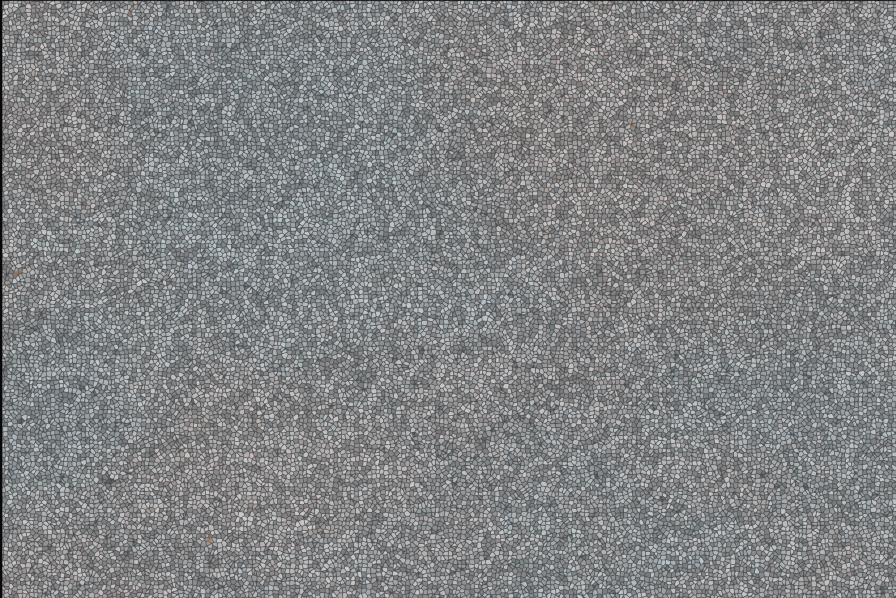
This texture is drawn by a Shadertoy shader. Its source:

```glsl
// Fine grey asphalt: packed stone grains, dark gaps, faint tints and a dark rim.

const float GRAINS_PER_HEIGHT = 140.0;
const int SAMPLES = 2;
const int SPECKS = 5;
const vec3 GAP_COLOR = vec3(0.285, 0.30, 0.31);
const vec3 RIM_COLOR = vec3(0.03);
const vec3 SPECK_COLOR = vec3(0.72, 0.43, 0.24);
const vec3 WARM_TINT = vec3(1.025, 0.995, 0.985);
const vec3 COOL_TINT = vec3(0.965, 1.0, 1.015);

vec3 hash3(vec2 p) {
    vec3 q = fract(vec3(p.xyx) * vec3(0.1031, 0.1030, 0.0973));
    q += dot(q, q.yxz + 33.33);
    return fract((q.xxy + q.yzz) * q.zyx);
}

float valueNoise(vec2 p) {
    vec2 cell = floor(p);
    vec2 f = fract(p);
    f = f * f * (3.0 - 2.0 * f);
    float low = mix(hash3(cell).x, hash3(cell + vec2(1, 0)).x, f.x);
    float high = mix(hash3(cell + vec2(0, 1)).x, hash3(cell + vec2(1, 1)).x, f.x);
    return mix(low, high, f.y);
}

float fbm(vec2 p) {
    float sum = 0.0;
    float weight = 0.5;
    for (int i = 0; i < 4; i++) {
        sum += weight * valueNoise(p);
        p = p * 2.03 + 17.3;
        weight *= 0.5;
    }
    return sum / 0.9375;
}

// Returns the gap width measure in x and the nearest grain's random values in yzw.
vec4 grainCells(vec2 p) {
    vec2 cell = floor(p);
    float nearest = 9.0;
    float second = 9.0;
    vec3 id = vec3(0.0);
    for (int y = -1; y <= 1; y++) {
        for (int x = -1; x <= 1; x++) {
            vec2 corner = cell + vec2(x, y);
            vec3 rnd = hash3(corner + 40.0);
            float d = length(corner + 0.05 + 0.9 * rnd.xy - p);
            if (d < nearest) {
                second = nearest;
                nearest = d;
                id = rnd;
            } else {
                second = min(second, d);
            }
        }
    }
    return vec4(second - nearest, id);
}

vec3 stoneColor(vec3 rnd) {
    float tone = 0.475 + 0.30 * rnd.z;
    vec3 hue = mix(COOL_TINT, WARM_TINT, rnd.x);
    return tone * hue;
}

vec3 asphalt(vec2 uv, float density) {
    vec4 grain = grainCells(uv * density);
    float cover = smoothstep(0.0, 0.30, grain.x);
    return mix(GAP_COLOR, stoneColor(grain.yzw), cover);
}

// Small stray leaf and rust bits lying on the surface.
vec3 addSpecks(vec3 color, vec2 uv, float aspect, float pixel) {
    for (int i = 0; i < SPECKS; i++) {
        vec3 rnd = hash3(vec2(float(i) * 7.0 + 3.0, 91.0));
        float radius = mix(0.002, 0.005, rnd.z * rnd.z);
        vec2 offset = (uv - rnd.xy * vec2(aspect, 1.0)) * vec2(0.8, 1.2);
        float mask = 1.0 - smoothstep(radius - pixel, radius + pixel, length(offset));
        color = mix(color, SPECK_COLOR, 0.75 * mask);
    }
    return color;
}

void mainImage(out vec4 fragColor, in vec2 fragCoord) {
    float pixel = 1.0 / iResolution.y;
    float aspect = iResolution.x * pixel;
    vec2 uv = fragCoord * pixel;

    // Supersampled grains
    vec3 color = vec3(0.0);
    for (int y = 0; y < SAMPLES; y++) {
        for (int x = 0; x < SAMPLES; x++) {
            vec2 shift = (vec2(x, y) + 0.5) / float(SAMPLES) - 0.5;
            color += asphalt(uv + shift * pixel, GRAINS_PER_HEIGHT);
        }
    }
    color /= float(SAMPLES * SAMPLES);

    // Broad wear: soft, slightly horizontal patches of tint and brightness
    float wear = fbm(uv * vec2(2.2, 3.5) + 5.0);
    color *= mix(COOL_TINT, WARM_TINT, smoothstep(0.25, 0.75, wear));
    color *= 0.96 + 0.08 * fbm(uv * vec2(5.0, 8.0) + 60.0);
    color = addSpecks(color, uv, aspect, pixel);

    // Dark rim along the left and top
    float left = 1.0 - smoothstep(0.004 - 0.5 * pixel, 0.004 + 0.5 * pixel, uv.x);
    float top = smoothstep(0.998 - 0.5 * pixel, 0.998 + 0.5 * pixel, uv.y);
    color = mix(color, RIM_COLOR, max(left, 0.8 * top));

    fragColor = vec4(color, 1.0);
}
```
